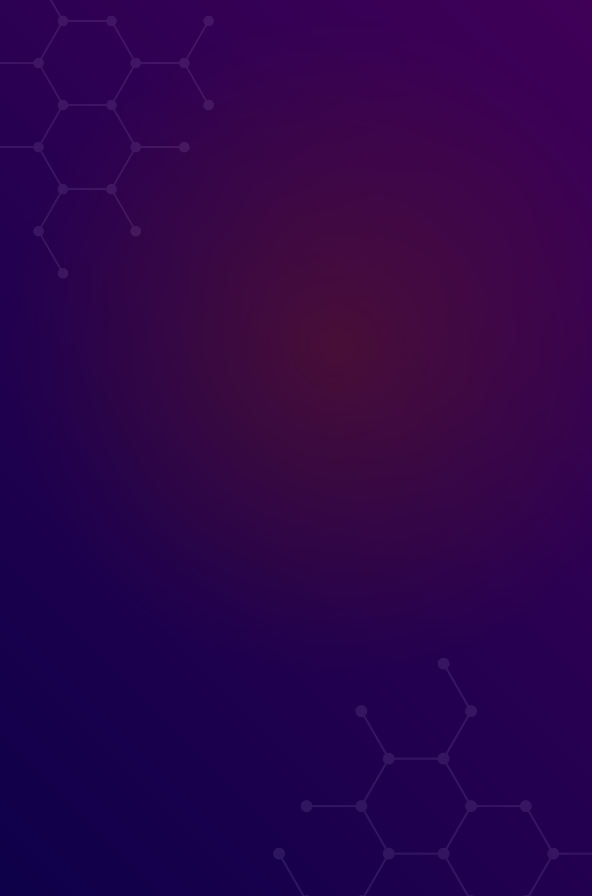
A WebGL 2 fragment shader for this background:

```glsl
#version 300 es
precision highp float;

uniform vec2 u_resolution;
out vec4 fragColor;

const vec3 DEEP_BLUE = vec3(0.055, 0.0, 0.290);
const vec3 PLUM = vec3(0.250, 0.0, 0.345);
const vec3 EMBER = vec3(0.500, 0.170, 0.0);
const vec3 LAVENDER = vec3(0.750, 0.650, 0.900);

// Half a bond across, one hexagon row up
const vec2 LATTICE = vec2(0.5, 0.8660254);
const float NODE_RADIUS = 0.108;
const float BOND_HALF_WIDTH = 0.019;

// Bonds outside the rings: start.xy, end.xy in lattice steps
const vec4 UPPER_BRANCHES[10] = vec4[10](
    vec4(-1, 1, -2, 2), vec4(-2, 0, -4, 0), vec4(2, 0, 4, 0),
    vec4(4, 0, 5, 1), vec4(4, 0, 5, -1), vec4(-2, -2, -4, -2),
    vec4(2, -2, 4, -2), vec4(1, -3, 2, -4), vec4(-1, -3, -2, -4),
    vec4(-2, -4, -1, -5));
const vec4 LOWER_BRANCHES[11] = vec4[11](
    vec4(-2, 0, -4, 0), vec4(-1, 1, -2, 2), vec4(1, 1, 2, 2),
    vec4(2, 2, 1, 3), vec4(2, 0, 4, 0), vec4(4, 0, 5, -1),
    vec4(5, -1, 7, -1), vec4(5, -1, 4, -2), vec4(1, -1, 2, -2),
    vec4(-1, -1, -2, -2), vec4(-5, -1, -4, -2));

float segmentDistance(vec2 p, vec2 a, vec2 b) {
    vec2 pa = p - a, ba = b - a;
    return length(pa - ba * clamp(dot(pa, ba) / dot(ba, ba), 0.0, 1.0));
}

// Signed distance to a bond with a round node at both ends
float bond(vec2 p, vec2 a, vec2 b) {
    float line = segmentDistance(p, a, b) - BOND_HALF_WIDTH;
    float nodes = min(length(p - a), length(p - b)) - NODE_RADIUS;
    return min(line, nodes);
}

float branch(vec2 p, vec4 ends) {
    return bond(p, ends.xy * LATTICE, ends.zw * LATTICE);
}

vec2 hexCorner(int i) {
    float angle = radians(60.0) * float(i);
    return vec2(cos(angle), sin(angle));
}

float hexRing(vec2 p) {
    float d = 1e3;
    for (int i = 0; i < 6; i++) d = min(d, bond(p, hexCorner(i), hexCorner(i + 1)));
    return d;
}

float upperMolecule(vec2 p) {
    float d = min(hexRing(p), hexRing(p - vec2(0.0, -2.0) * LATTICE));
    for (int i = 0; i < UPPER_BRANCHES.length(); i++) d = min(d, branch(p, UPPER_BRANCHES[i]));
    return d;
}

float lowerMolecule(vec2 p) {
    float d = hexRing(p);
    for (int i = 0; i < LOWER_BRANCHES.length(); i++) d = min(d, branch(p, LOWER_BRANCHES[i]));
    return d;
}

float coverage(float d, float pixel) {
    return 1.0 - smoothstep(-0.5 * pixel, 0.5 * pixel, d);
}

// Diagonal gradient with a warm radial glow
vec3 backdrop(vec2 p, float aspect) {
    vec3 base = mix(DEEP_BLUE, PLUM, (p.x + p.y) / (aspect + 1.0));
    float glow = max(0.0, 1.0 - length(p - vec2(0.375, 0.613)) / 0.37);
    return mix(base, EMBER, 0.33 * glow);
}

void main() {
    // The canvas is one unit tall
    float pixel = 1.0 / u_resolution.y;
    vec2 p = gl_FragCoord.xy * pixel;
    vec3 color = backdrop(p, u_resolution.x * pixel);

    float upperSide = 0.0542;
    float lowerSide = 0.0612;
    float upper = upperSide * upperMolecule((p - vec2(0.0973, 0.9297)) / upperSide);
    float lower = lowerSide * lowerMolecule((p - vec2(0.4645, 0.1003)) / lowerSide);
    color = mix(color, LAVENDER, 0.125 * coverage(min(upper, lower), pixel));

    fragColor = vec4(color, 1.0);
}
```
